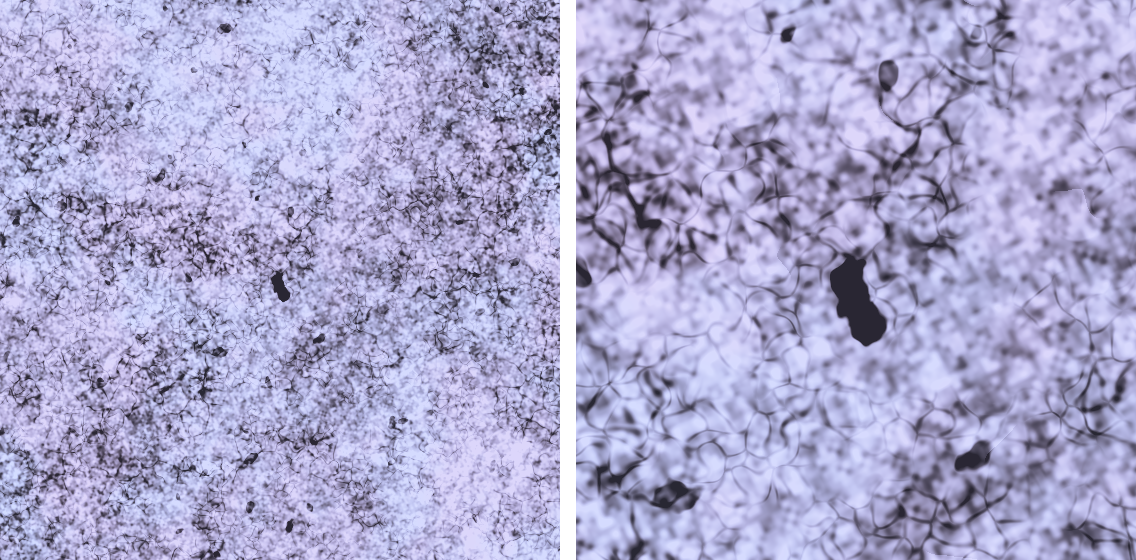
Left: the whole. Right: its middle third, enlarged.
This texture is drawn by a Shadertoy shader. Its source:

```glsl
// Weathered lilac concrete: speckled grain, hairline cracks, pale pebbles and pits.
// Layers of noise and cell distances add up to one "lightness" value, roughly
// normal with unit spread, which a colour ramp turns into the final tone.

vec2 hash2(vec2 p) {
    vec3 q = fract(p.xyx * vec3(0.1031, 0.1030, 0.0973));
    q += dot(q, q.yzx + 33.33);
    return fract((q.xx + q.yz) * q.zy);
}

// Value noise, centred on zero with a spread of about one
float grain(vec2 p) {
    vec2 i = floor(p), f = fract(p);
    f = f * f * (3.0 - 2.0 * f);
    float low = mix(hash2(i).x, hash2(i + vec2(1, 0)).x, f.x);
    float high = mix(hash2(i + vec2(0, 1)).x, hash2(i + vec2(1, 1)).x, f.x);
    return (mix(low, high, f.y) - 0.5) / 0.21;
}

mat2 rotation(float a) {
    return mat2(cos(a), sin(a), -sin(a), cos(a));
}

float clouds(vec2 p) {
    float sum = 0.0, amplitude = 0.75;
    for (int i = 0; i < 5; i++) {
        sum += amplitude * grain(p);
        p = rotation(0.7) * p * 2.1 + 17.3;
        amplitude *= 0.6;
    }
    return sum;
}

// x: distance to nearest seed, y: gap to the second nearest, z: cell id
vec3 cells(vec2 p) {
    vec2 base = floor(p);
    float nearest = 9.0, second = 9.0, id = 0.0;
    for (int y = -1; y <= 1; y++)
    for (int x = -1; x <= 1; x++) {
        vec2 cell = base + vec2(x, y);
        float d = length(cell + hash2(cell) - p);
        if (d < nearest) {
            second = nearest;
            nearest = d;
            id = hash2(cell + 71.0).x;
        } else second = min(second, d);
    }
    return vec3(nearest, second - nearest, id);
}

// Sparse ragged holes, each stretched in its own direction
float pits(vec2 p, float ragged) {
    vec2 base = floor(p);
    float mask = 0.0;
    for (int y = -1; y <= 1; y++)
    for (int x = -1; x <= 1; x++) {
        vec2 cell = base + vec2(x, y);
        vec2 rnd = hash2(cell + 133.0);
        vec2 d = rotation(rnd.y * 6.28) * (p - cell - hash2(cell + 29.0));
        float radius = 0.05 + 0.13 * rnd.y * rnd.y;
        float edge = length(d * vec2(1.0, 1.7)) + 0.035 * ragged - radius;
        mask = max(mask, step(rnd.x, 0.28) * smoothstep(0.03, -0.03, edge));
    }
    return mask;
}

// Broad grime: centre, then radii
float grime(vec2 p) {
    vec4 patches[5] = vec4[5](
        vec4(0.96, 0.78, 0.13, 0.30), vec4(0.33, 0.57, 0.20, 0.07),
        vec4(0.04, 0.10, 0.20, 0.15), vec4(0.29, 0.30, 0.08, 0.09),
        vec4(0.07, 0.74, 0.07, 0.09));
    float sum = 0.0;
    for (int i = 0; i < 5; i++) {
        vec2 d = (p - patches[i].xy) / patches[i].zw;
        sum += exp(-dot(d, d));
    }
    return sum;
}

vec3 ramp(float z) {
    vec3 tones[7] = vec3[7](
        vec3(0.16, 0.15, 0.20), vec3(0.35, 0.33, 0.42), vec3(0.51, 0.49, 0.62),
        vec3(0.61, 0.60, 0.76), vec3(0.70, 0.69, 0.87), vec3(0.78, 0.78, 0.95),
        vec3(0.85, 0.85, 0.99));
    float stops[7] = float[7](-3.2, -2.05, -1.34, -0.74, -0.11, 0.61, 1.6);
    vec3 c = tones[0];
    for (int i = 1; i < 7; i++)
        c = mix(c, tones[i], clamp((z - stops[i - 1]) / (stops[i] - stops[i - 1]), 0.0, 1.0));
    return c;
}

void mainImage(out vec4 fragColor, in vec2 fragCoord) {
    vec2 p = fragCoord / iResolution.y;
    vec2 warp = vec2(grain(p * 70.0), grain(p * 70.0 + 41.0));
    vec2 q = p + 0.003 * warp;

    // Stains and speckle; grimy places are rougher
    float dirt = grime(p + 0.03 * vec2(clouds(p * 9.0), clouds(p * 9.0 + 5.0)));
    float stain = clouds(p * 5.0 + 3.0);
    float fine = 0.52 * grain(rotation(0.5) * p * 125.0) + 0.52 * grain(rotation(1.1) * p * 235.0);
    float z = 0.42 - 0.85 * dirt + 0.36 * stain;
    z += 0.30 * grain(rotation(0.3) * p * 38.0) + fine * (0.9 + 0.35 * dirt);

    // Broken hairline cracks at two scales, and pale rounded pebbles
    vec3 coarse = cells(q * 27.0);
    vec3 small = cells(q * 62.0 + 9.0);
    float broken = smoothstep(-0.5, 1.2, grain(p * 19.0 + 7.0) + 0.6 * dirt);
    z -= 1.6 * broken * smoothstep(0.16, 0.0, coarse.y);
    z -= 1.3 * smoothstep(-0.8, 1.0, grain(p * 31.0)) * smoothstep(0.25, 0.0, small.y);
    z += 0.9 * step(0.88, coarse.z) * smoothstep(0.46, 0.34, coarse.x);

    // Pits, and one long gouge near the middle
    float ragged = grain(p * 90.0) + 0.5 * grain(p * 180.0);
    z -= 2.4 * pits(p * 14.0, ragged);
    vec2 start = vec2(0.494, 0.502), along = vec2(0.016, -0.034);
    float t = clamp(dot(p - start, along) / dot(along, along), 0.0, 1.0);
    float gouge = length(p - start - along * t) + 0.0018 * ragged - 0.0085;
    z -= 4.5 * smoothstep(0.0015, -0.0015, gouge);

    // Slight drift between warm and cool lilac, strongest in the grime
    float warmth = clamp(clouds(p * 7.0 + 60.0), -1.0, 1.0) * (0.6 + 0.5 * dirt);
    vec3 color = ramp(z) * (1.0 + 0.025 * warmth * vec3(1.0, -0.7, -0.5));
    fragColor = vec4(color, 1.0);
}
```
